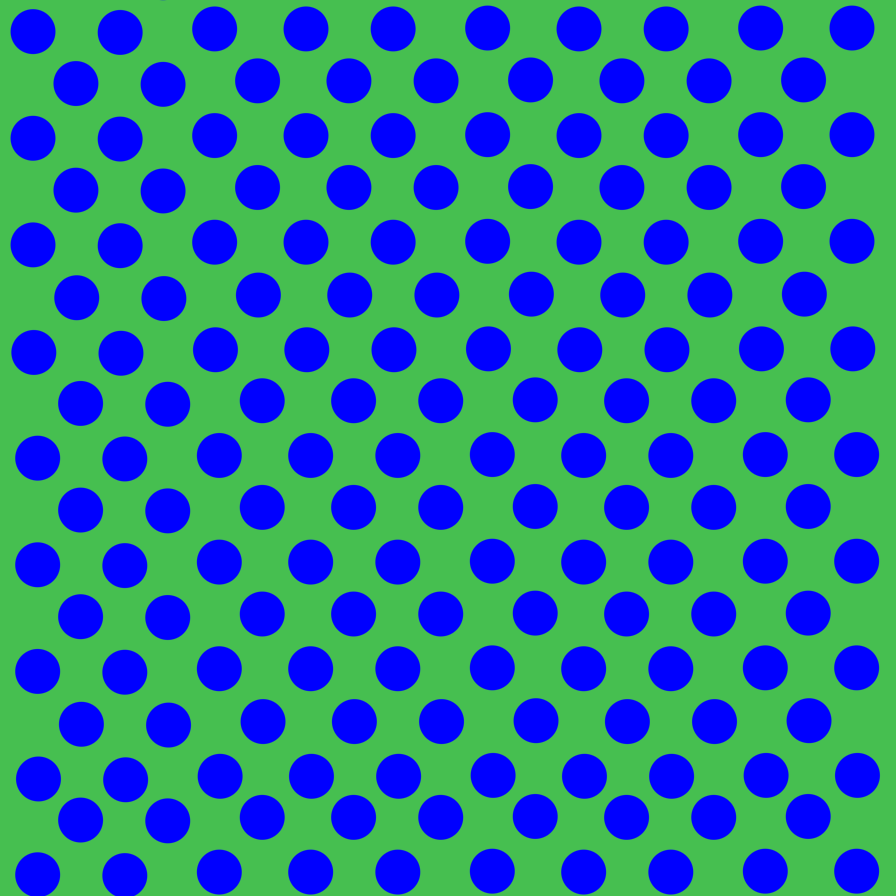
Give the GLSL for this pattern, as a WebGL 1 fragment shader.

```glsl
precision highp float;
// Staggered blue polka dots on green, with slightly uneven rows and columns.
uniform vec2 u_resolution;

// Dot centre in hundredths of the canvas, measured from the top left.
vec2 dotCentre(float row, float column) {
  float odd = mod(row, 2.0);
  vec2 centre = vec2(3.685 + 10.156 * column + 4.79 * odd,
                     3.529 + 11.901 * floor(row * 0.5) + 5.794 * odd);

  // Column spacing varies in groups of three.
  float third = column - 3.0 * floor((column + 0.5) / 3.0);
  centre.x -= third > 1.5 ? 0.04 : (third > 0.5 ? 0.43 : 0.0);

  // Columns rise slightly towards the right.
  centre.y += column < 1.5 ? 0.09 * column : -0.30;
  if (column > 7.5 || abs(column - 5.0) < 0.5) centre.y -= 0.10;

  // Lower rows slide right, some pairs slip, and the last pair sits closer.
  centre.x += 0.52 * step(6.5, row);
  centre += vec2(0.09, 0.104) * step(mod(row + 3.0, 8.0), 1.5);
  centre.y -= 1.107 * step(14.5, row);
  return centre;
}

void main() {
  vec2 p = 100.0 * gl_FragCoord.xy / u_resolution;
  p.y = 100.0 - p.y;

  // Distance to the nearest dot; odd rows hold one dot fewer.
  float nearest = 100.0;
  for (int r = -1; r <= 16; r++) {
    float row = float(r);
    for (int c = 0; c < 10; c++) {
      float column = float(c);
      if (column + mod(row, 2.0) < 9.5) {
        nearest = min(nearest, distance(p, dotCentre(row, column)));
      }
    }
  }

  float pixel = 100.0 / u_resolution.y;
  float ink = 1.0 - smoothstep(-0.75 * pixel, 0.75 * pixel, nearest - 2.505);
  vec3 green = vec3(0.275, 0.75, 0.314);
  vec3 blue = vec3(0.0, 0.0, 1.0);
  gl_FragColor = vec4(mix(green, blue, ink), 1.0);
}
```
